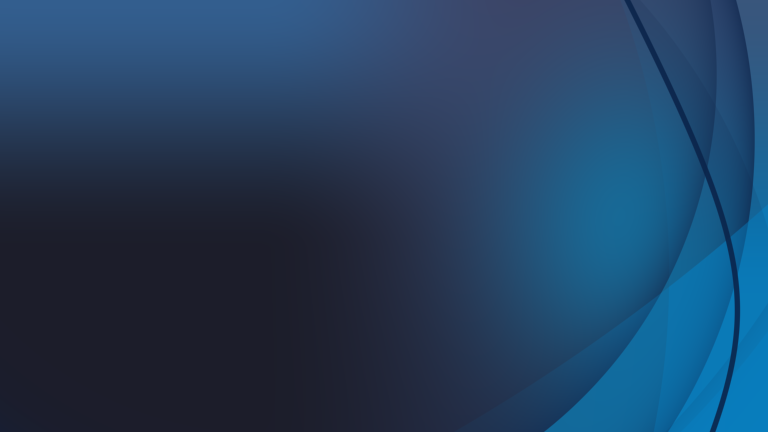
This background is drawn by a Shadertoy shader. Its source:

```glsl
const vec3 INK = vec3(0.11, 0.115, 0.165);
const vec3 STEEL = vec3(0.20, 0.37, 0.56);
const vec3 DUSK = vec3(0.15, 0.18, 0.28);
const vec3 PLUM = vec3(0.24, 0.26, 0.39);
const vec3 TEAL = vec3(0.09, 0.43, 0.61);
const vec3 AZURE = vec3(0.02, 0.52, 0.79);
const vec3 SHADOW = vec3(0.06, 0.12, 0.26);
const vec3 LINE = vec3(0.04, 0.14, 0.29);

// Signed distance to a circle, positive outside
float arc(vec2 p, vec2 center, float radius) {
    return length(p - center) - radius;
}

// Approximate distance to a hyperbola opening to the left
float hyperbola(vec2 p, vec2 apex, float bend, float spread) {
    float dy = p.y - apex.y;
    float root = sqrt(bend * bend + spread * dy * dy);
    float slope = spread * dy / root;
    return (p.x - apex.x + root - bend) / sqrt(1.0 + slope * slope);
}

float cover(float d, float blur) {
    return smoothstep(-blur, blur, d);
}

// Soft dark rim on the inner side of an edge
vec3 shade(vec3 base, float d, float width, float strength) {
    return mix(base, SHADOW, strength * exp(min(d, 0.0) / width));
}

vec3 backdrop(vec2 p) {
    vec3 color = mix(INK, STEEL, smoothstep(0.42, 1.02, p.y));
    vec3 haze = mix(DUSK, PLUM, smoothstep(0.0, 0.95, p.y));
    color = mix(color, haze, smoothstep(0.6, 1.25, p.x));
    vec2 offset = (p - vec2(1.48, 0.47)) / vec2(0.31, 0.37);
    return mix(color, TEAL, exp(-dot(offset, offset)));
}

// Vertical gradient used by the overlapping sheets
vec3 sheet(float y, vec3 top, vec3 bottom) {
    return mix(bottom, top, smoothstep(0.35, 1.05, y));
}

void mainImage(out vec4 fragColor, in vec2 fragCoord) {
    vec2 p = fragCoord / iResolution.y;
    float blur = 0.8 / iResolution.y;

    // Large curved edges
    float inner = arc(p, vec2(0.606, 0.826), 1.053);
    float outer = arc(p, vec2(0.509, 0.676), 1.238);

    // Faint crossing edges
    float rise = arc(p, vec2(-0.303, 0.363), 1.852);
    float fall = arc(p, vec2(0.437, 0.068), 1.40);
    float sweep = arc(p, vec2(-1.154, 3.808), 4.40);
    float cornerA = arc(p, vec2(0.022, 1.451), 2.10);
    float cornerB = arc(p, vec2(0.093, 1.487), 2.10);
    float ribbon = hyperbola(p, vec2(1.707, 0.282), 0.182, 0.306);

    // Stacked sheets with shaded rims
    vec3 color = shade(backdrop(p), inner, 0.065, 0.55);
    vec3 middle = sheet(p.y, vec3(0.22, 0.28, 0.43), vec3(0.08, 0.40, 0.58));
    middle = shade(middle, outer, 0.05, 0.72);
    color = mix(color, middle, cover(inner, blur));
    vec3 front = sheet(p.y, vec3(0.24, 0.32, 0.46), vec3(0.06, 0.43, 0.64));
    color = mix(color, front, cover(outer, blur));

    // Translucent overlays
    float below = cover(sweep, blur);
    float depth = smoothstep(1.1, 1.7, p.x);
    color = mix(color, AZURE, below * mix(0.06, 0.34, depth));
    color = mix(color, AZURE, cover(rise, blur) * mix(0.07, 0.28, below));
    float wedge = cover(ribbon, blur) * cover(-fall, blur);
    color = mix(color, SHADOW, 0.13 * wedge * smoothstep(0.3, 0.6, p.y));
    color = mix(color, LINE, 0.10 * cover(cornerA, blur) * exp(-max(cornerA, 0.0) / 0.04));
    color = mix(color, AZURE, 0.30 * cover(cornerB, blur));

    // Dark ribbon line
    color = mix(color, LINE, 0.9 * cover(0.0062 - abs(ribbon), blur));
    fragColor = vec4(color, 1.0);
}
```
